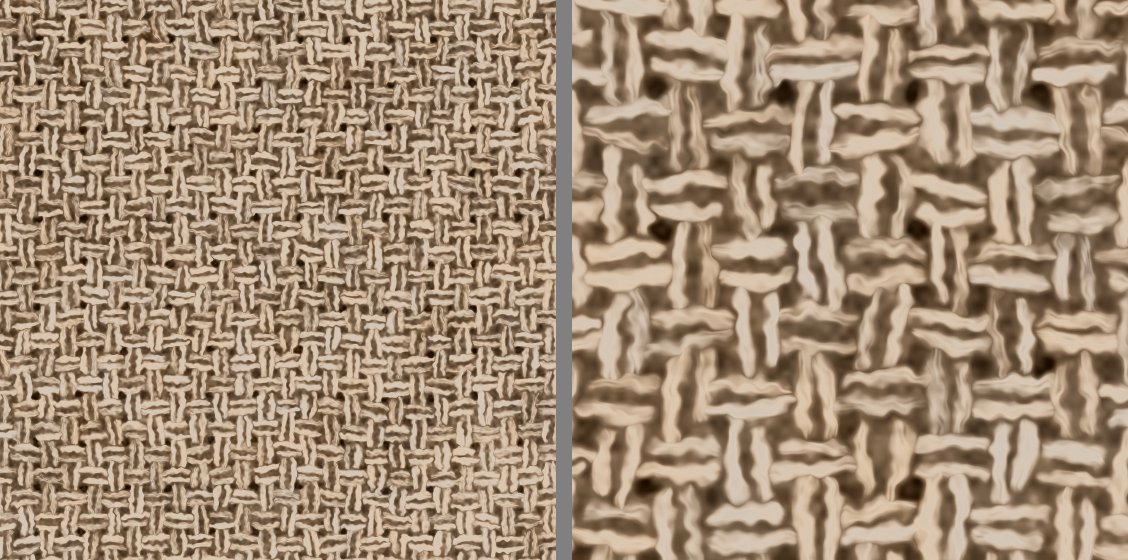
Left, the full canvas; right, a detail of the centre.
Give the GLSL for this texture, as a WebGL 1 fragment shader.

```glsl
precision highp float;
// Coarse linen basket weave: paired threads crossing over and under, about 25 by 25 cells.

uniform vec2 u_resolution;

const vec2 CELLS = vec2(25.4, 25.0);      // thread pairs across and down
const vec2 PHASE = vec2(0.28, 0.75);      // where the weave starts, in cells
const float PAIR_OFFSET = 0.225;          // thread centre from the pair's axis
const vec2 HALF_WIDTH = vec2(0.115, 0.175);  // thinnest and thickest thread
const vec2 HALF_LENGTH = vec2(0.54, 0.80);   // shortest and longest float
const float THREAD_TILT = 0.24;
const float DRIFT = 0.34;                 // slow bending of the cloth
const float FRAY = 0.13;                  // ragged thread edges
const float GRAIN = 0.26;
const float GAP_TONE = 0.23;
const float HOLE_TONE = -0.25;
const vec2 HOLE_RADIUS = vec2(0.08, 0.23);

const vec3 SHADOW = vec3(0.30, 0.22, 0.14);
const vec3 BROWN = vec3(0.525, 0.425, 0.325);
const vec3 FLAX = vec3(0.85, 0.78, 0.70);
const vec3 WARM_TINT = vec3(0.025, 0.0, -0.03);

float hash(vec2 p) {
  vec3 q = fract(p.xyx * 0.1031);
  q += dot(q, q.yzx + 33.33);
  return fract((q.x + q.y) * q.z);
}

float noise(vec2 p) {
  vec2 i = floor(p);
  vec2 f = fract(p);
  f = f * f * (3.0 - 2.0 * f);
  vec2 e = vec2(1.0, 0.0);
  return mix(mix(hash(i), hash(i + e), f.x),
             mix(hash(i + e.yx), hash(i + e.xx), f.x), f.y);
}

vec2 noise2(vec2 p) {
  return vec2(noise(p), noise(p + 71.0)) - 0.5;
}

// One visible float: x is its tone, y its coverage, z its tint.
vec3 threadFloat(vec2 p, vec2 cell, float side, float soft) {
  vec2 q = p - cell - 0.5;
  if (mod(cell.x + cell.y, 2.0) > 0.5) q = q.yx;
  vec2 seed = cell + 40.0 + side * vec2(17.0, 31.0);

  // Uneven placement, with the pair pinched together at its ends
  q.x -= 0.18 * (hash(seed + 3.0) - 0.5);
  q.y -= side * (PAIR_OFFSET - 0.12 * q.x * q.x) + 0.10 * (hash(seed) - 0.5);
  q.y -= THREAD_TILT * (hash(seed + 101.0) - 0.5) * q.x;

  float width = mix(HALF_WIDTH.x, HALF_WIDTH.y, hash(seed + 211.0));
  float reach = mix(HALF_LENGTH.x, HALF_LENGTH.y, hash(seed + 307.0)) - width;
  float d = length(vec2(max(abs(q.x) - reach, 0.0), q.y)) - width;
  float body = 1.0 - smoothstep(-0.75 * width, soft, d);

  // Twisted fibres and the fall of light over the curved float
  float fibre = noise(vec2(q.x * 5.0 + q.y * 6.0, q.y * 20.0) + seed * 7.0) - 0.5;
  float tone = mix(0.74, 1.12, hash(seed + 401.0)) + 0.38 * fibre;
  tone -= 0.55 * q.x * q.x;
  return vec3(tone, body, hash(seed + 503.0) - 0.5);
}

vec3 toneColor(float t) {
  vec3 low = SHADOW + (BROWN - SHADOW) * max(t / 0.4, -0.9);
  return mix(low, FLAX, clamp((t - 0.4) / 0.6, 0.0, 1.12));
}

void main() {
  vec2 uv = gl_FragCoord.xy / u_resolution;
  vec2 cloth = uv * CELLS + PHASE;
  float soft = max(0.045, 1.2 * CELLS.y / u_resolution.y);

  // Bend the whole cloth, then roughen it
  vec2 p = cloth + DRIFT * noise2(cloth * 0.22);
  p += 0.18 * noise2(cloth * 1.3 + 13.0);
  p += FRAY * noise2(cloth * 5.5 + 29.0);

  // Lower threads seen through the gaps
  float tone = GAP_TONE + 0.34 * (noise(cloth * 5.0 + 7.0) - 0.5);
  float tint = 0.0;

  // Upper threads, two in each neighbouring cell
  float gap = tone;
  for (int y = -1; y <= 1; y++) {
    for (int x = -1; x <= 1; x++) {
      vec2 cell = floor(p) + vec2(float(x), float(y));
      for (int k = 0; k < 2; k++) {
        vec3 thread = threadFloat(p, cell, float(k) * 2.0 - 1.0, soft);
        float lit = mix(gap, thread.x, thread.y);
        if (lit > tone) {
          tone = lit;
          tint = thread.z * thread.y;
        }
      }
    }
  }

  // Open holes at the crossings, deepest at every second one
  vec2 corner = floor(p + 0.5);
  vec2 parity = mod(corner, 2.0);
  float depth = mix(1.0, 0.45, max(parity.x, parity.y));
  depth *= smoothstep(0.0, 0.5, hash(corner + 90.0));
  float hole = 1.0 - smoothstep(HOLE_RADIUS.x, HOLE_RADIUS.y, length(p - corner));
  tone = mix(tone, HOLE_TONE, hole * depth);

  // Fine grain, broad patches and slightly darker upper left
  tone += GRAIN * (noise(cloth * 8.0 + 53.0) - 0.5);
  tone += 0.16 * (noise(cloth * 0.45 + 19.0) - 0.5);
  tone += 0.05 * (uv.x - uv.y);

  // Natural flax tint, varying by thread and by area
  float warmth = tint + 0.7 * (noise(cloth * 0.8 + 37.0) - 0.5);
  gl_FragColor = vec4(clamp(toneColor(tone) + WARM_TINT * warmth, 0.0, 1.0), 1.0);
}
```
